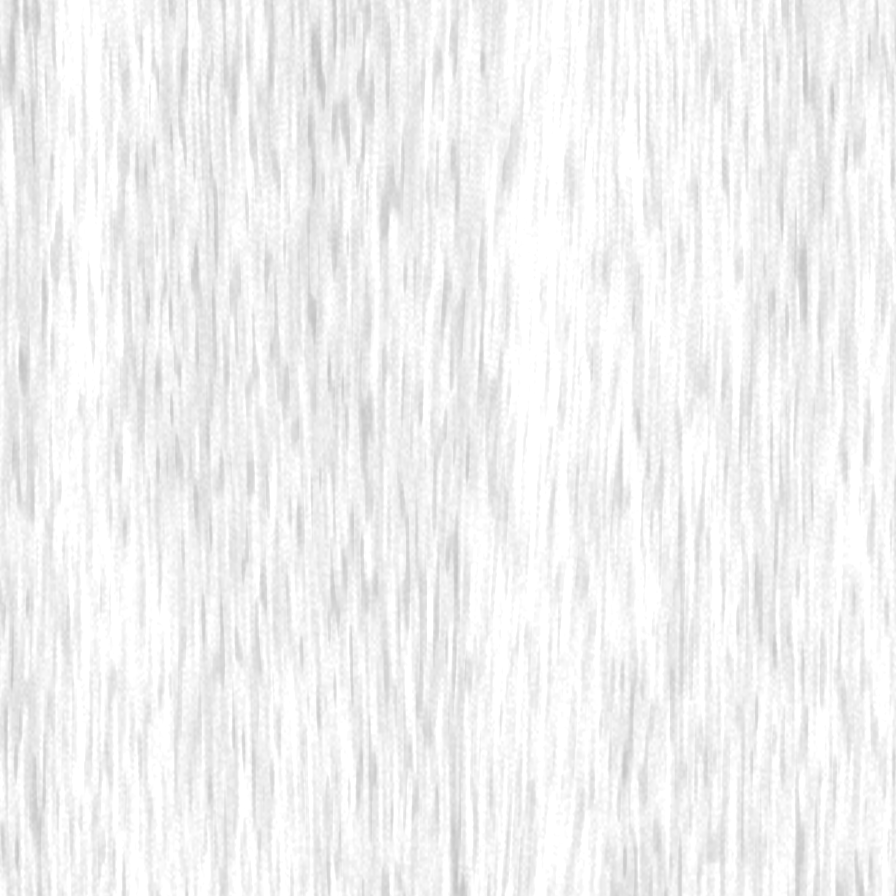
Reproduce this texture procedurally as a WebGL 1 fragment shader.

```glsl
precision highp float;
uniform vec2 u_resolution;

float hash(vec2 p) {
  return fract(sin(dot(p, vec2(127.1, 311.7))) * 43758.5453);
}

// One fibre: smooth noise along its length, shifted so ends do not line up
float fibre(float column, float y) {
  y += 19.0 * hash(vec2(column, 3.7));
  float cell = floor(y);
  return mix(hash(vec2(column, cell)), hash(vec2(column, cell + 1.0)),
             smoothstep(0.0, 1.0, y - cell));
}

// Neighbouring fibres blended sideways
float grain(vec2 p) {
  float column = floor(p.x);
  return mix(fibre(column, p.y), fibre(column + 1.0, p.y),
             smoothstep(0.0, 1.0, p.x - column));
}

float bump(float x, float center, float width) {
  float d = (x - center) / width;
  return exp(-d * d);
}

// Slanted grain in two zones, plus a gentle and a small waver
vec2 bendGrain(vec2 p) {
  float x = p.x;
  x -= 0.05 * bump(p.x, 0.6, 0.1) * (p.y - 0.5);
  x += 0.03 * bump(p.x, 0.27, 0.1) * (p.y - 0.5);
  x += 0.008 * (grain(p * vec2(5.0, 2.0) + 40.0) - 0.5);
  x += 0.003 * (grain(p * vec2(24.0, 11.0) + 70.0) - 0.5);
  return vec2(x, p.y);
}

// Broad grey and white bands across the board
float bandShade(vec2 p) {
  float x = p.x;
  float shade = 0.04 * bump(x, 0.02, 0.035) + 0.022 * bump(x, 0.23, 0.06);
  shade += 0.03 * bump(x, 0.385, 0.05) + 0.045 * bump(x, 0.52, 0.012);
  shade += 0.018 * bump(x, 0.9, 0.05) + 0.03 * bump(x, 0.353, 0.008);
  shade -= 0.025 * bump(x, 0.08, 0.025) + 0.035 * bump(x, 0.6, 0.07);
  shade += 0.035 * (grain(p * vec2(10.0, 1.6) + 11.0) - 0.5);
  shade += 0.045 * (grain(p * vec2(38.0, 2.6) + 23.0) - 0.5);
  return shade;
}

void main() {
  vec2 uv = gl_FragCoord.xy / u_resolution;
  vec2 p = bendGrain(uv);
  float band = bandShade(p);

  // Fine fibres and paler, wider streaks
  float shade = 0.031 + band;
  shade += 0.15 * (grain(p * vec2(225.0, 15.0) + 5.0) - 0.5);
  shade += 0.055 * (grain(p * vec2(105.0, 8.0) + 31.0) - 0.5);

  // Short dark pores, stronger in the grey bands
  float pores = smoothstep(0.58, 0.92, grain(p * vec2(195.0, 20.0) + 57.0));
  shade += pores * clamp(0.11 + band, 0.05, 0.17);

  // Dusty speckle
  shade += 0.075 * (grain(uv * vec2(330.0, 240.0) + 83.0) - 0.5);

  // Soften the darkest tones
  shade = max(shade, 0.0);
  float tone = 0.999 - shade / (1.0 + 1.1 * shade);
  gl_FragColor = vec4(vec3(tone), 1.0);
}
```
